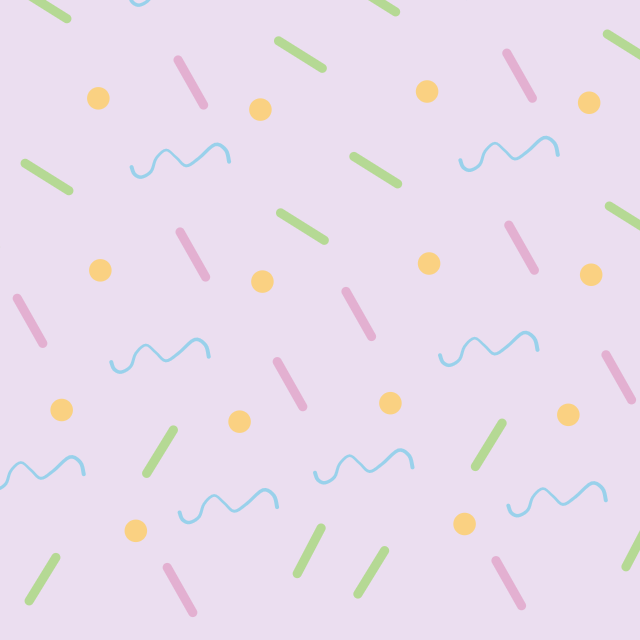
Write a WebGL 2 fragment shader that draws this pattern.

```glsl
#version 300 es
precision highp float;

uniform vec2 u_resolution;
out vec4 fragColor;

// Layout: the canvas is GRID units high
const float GRID = 768.0;
const vec2 REPEAT = vec2(394.5, 8.2);       // sideways repeat, slightly rising
const vec2 ROW_STEP = vec2(2.4, -206.4);    // offset between the two upper rows

// Sizes and half-length vectors of the bars
const float DOT_RADIUS = 13.5;
const float BAR_RADIUS = 5.5;
const vec2 SHALLOW_BAR = vec2(26.2, -16.4);
const vec2 PINK_BAR = vec2(15.3, -27.0);
const vec2 RISING_BAR = vec2(16.0, 26.0);
const vec2 STEEP_BAR = vec2(14.3, 27.3);

// Squiggle stroke
const vec2 SQUIGGLE_BOUNDS = vec2(64.0, 26.0);
const float STROKE_THIN = 1.5;
const float STROKE_THICK = 2.4;
const int SUBDIVISIONS = 5;
const int KNOTS = 12;
const vec2 KNOT[KNOTS] = vec2[](
    vec2(-58.5, -7.5), vec2(-55.0, -16.0), vec2(-46.5, -19.5), vec2(-35.0, -12.5),
    vec2(-29.0, 3.0), vec2(-17.0, 13.0), vec2(-5.0, 4.0), vec2(7.0, -6.0),
    vec2(22.0, 3.0), vec2(41.5, 19.5), vec2(54.5, 13.0), vec2(58.5, -1.0));

// Colours
const vec3 LILAC = vec3(0.92, 0.87, 0.94);
const vec3 GREEN = vec3(0.71, 0.85, 0.58);
const vec3 YELLOW = vec3(0.98, 0.82, 0.51);
const vec3 PINK = vec3(0.89, 0.69, 0.82);
const vec3 BLUE = vec3(0.60, 0.82, 0.92);

// Motif centres in the lower part of one repeat
const vec2 LOW_PINK[3] = vec2[](vec2(36.0, 383.0), vec2(348.0, 307.0), vec2(216.0, 60.0));
const vec2 LOW_DOT[3] = vec2[](vec2(74.0, 276.0), vec2(287.5, 262.0), vec2(163.0, 131.0));
const vec2 LOW_SQUIGGLE[3] = vec2[](vec2(192.0, 341.0), vec2(274.0, 160.5), vec2(42.0, 200.0));

// Offset from the closest copy of a motif
vec2 nearest(vec2 p, vec2 centre) {
    vec2 d = p - centre;
    return d - REPEAT * round(dot(d, REPEAT) / dot(REPEAT, REPEAT));
}

float segment(vec2 p, vec2 a, vec2 b) {
    vec2 ab = b - a;
    return length(p - a - ab * clamp(dot(p - a, ab) / dot(ab, ab), 0.0, 1.0));
}

float bar(vec2 p, vec2 halfSpan) {
    return segment(p, -halfSpan, halfSpan) - BAR_RADIUS;
}

float disc(vec2 p) {
    return length(p) - DOT_RADIUS;
}

// Smooth curve through the knots
vec2 curve(float t) {
    int i = min(int(t), KNOTS - 2);
    float f = t - float(i);
    vec2 a = KNOT[max(i - 1, 0)], b = KNOT[i];
    vec2 c = KNOT[i + 1], d = KNOT[min(i + 2, KNOTS - 1)];
    return b + 0.5 * f * (c - a + f * (2.0 * a - 5.0 * b + 4.0 * c - d
        + f * (3.0 * (b - c) + d - a)));
}

// Stroke that thins toward its middle
float squiggle(vec2 p) {
    vec2 outside = abs(p) - SQUIGGLE_BOUNDS;
    float best = max(outside.x, outside.y);
    if (best > 0.0) return best + 2.0;
    best = 1e3;
    int steps = (KNOTS - 1) * SUBDIVISIONS;
    vec2 previous = KNOT[0];
    for (int i = 1; i <= steps; i++) {
        vec2 next = curve(float(i) / float(SUBDIVISIONS));
        float along = abs(2.0 * float(i) / float(steps) - 1.0);
        float halfWidth = mix(STROKE_THIN, STROKE_THICK, along);
        best = min(best, segment(p, previous, next) - halfWidth);
        previous = next;
    }
    return best;
}

void main() {
    float pixel = GRID / u_resolution.y;
    vec2 p = gl_FragCoord.xy * pixel;
    float green = 1e3, yellow = 1e3, pink = 1e3, blue = 1e3;

    // Upper rows
    for (int row = 0; row < 2; row++) {
        vec2 q = p - ROW_STEP * float(row);
        green = min(green, bar(nearest(q, vec2(54.0, 762.0)), SHALLOW_BAR));
        green = min(green, bar(nearest(q, vec2(360.5, 702.5)), SHALLOW_BAR));
        pink = min(pink, bar(nearest(q, vec2(229.0, 669.0)), PINK_BAR));
        yellow = min(yellow, disc(nearest(q, vec2(118.0, 650.0))));
        yellow = min(yellow, disc(nearest(q, vec2(312.5, 636.5))));
        blue = min(blue, squiggle(nearest(q, vec2(214.0, 781.4))));
    }

    // Lower scatter
    for (int i = 0; i < 3; i++) {
        pink = min(pink, bar(nearest(p, LOW_PINK[i]), PINK_BAR));
        yellow = min(yellow, disc(nearest(p, LOW_DOT[i])));
        blue = min(blue, squiggle(nearest(p, LOW_SQUIGGLE[i])));
    }
    green = min(green, bar(nearest(p, vec2(192.0, 226.0)), RISING_BAR));
    green = min(green, bar(nearest(p, vec2(51.0, 73.0)), RISING_BAR));
    green = min(green, bar(nearest(p, vec2(371.0, 107.0)), STEEP_BAR));

    // Antialiased coverage
    vec4 cover = clamp(0.5 - vec4(green, yellow, pink, blue) / pixel, 0.0, 1.0);
    vec3 colour = mix(LILAC, GREEN, cover.x);
    colour = mix(colour, YELLOW, cover.y);
    colour = mix(colour, PINK, cover.z);
    colour = mix(colour, BLUE, cover.w);
    fragColor = vec4(colour, 1.0);
}
```
